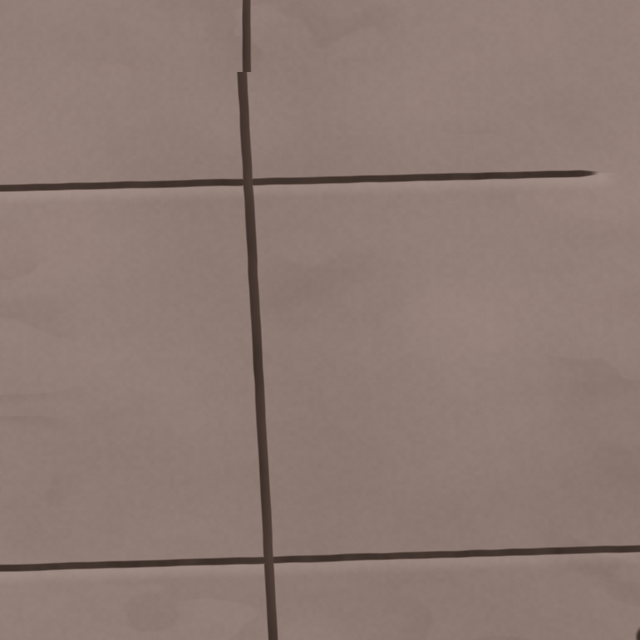
Give the GLSL for this texture, as a Shadertoy shader.

```glsl
// Large beige-grey stone tiles with thin, dark, slightly slanted joints.

const vec3 TILE_DARK   = vec3(0.540, 0.470, 0.440);
const vec3 TILE_LIGHT  = vec3(0.597, 0.518, 0.487);
const vec3 JOINT_DARK  = vec3(0.225, 0.175, 0.155);
const vec3 JOINT_LIGHT = vec3(0.300, 0.240, 0.210);

const int   ROW_JOINTS  = 2;       // horizontal joints in view
const float ROW_FIRST   = 0.112;   // height of the lowest joint at the left edge
const float ROW_PITCH   = 0.594;
const float ROW_SLOPE   = 0.031;
const float SLOPE_STEP  = -0.006;  // change of slope per row
const float ROW_END     = 0.932;   // where the upper joint fades out
const float ROW_HALF    = 0.0053;
const float COLUMN_X    = 0.427;   // vertical joint at the lower edge
const float COLUMN_LEAN = -0.055;
const float COLUMN_HALF = 0.0073;
const float BREAK_Y     = 0.888;   // the vertical joint jumps sideways here
const float BREAK_X     = 0.3855;
const float SOFTNESS    = 0.0018;
const float GRAIN       = 0.022;
const float VEIN        = 0.018;
const float RIM         = 0.045;

float hash(vec2 p) {
    return fract(sin(dot(p, vec2(127.1, 311.7))) * 43758.5453);
}

float noise(vec2 p) {
    vec2 i = floor(p), f = fract(p);
    f = f * f * (3.0 - 2.0 * f);
    return mix(mix(hash(i), hash(i + vec2(1, 0)), f.x),
               mix(hash(i + vec2(0, 1)), hash(i + vec2(1, 1)), f.x), f.y);
}

float fbm(vec2 p) {
    float sum = 0.0, amp = 0.5;
    for (int i = 0; i < 4; i++) {
        sum += amp * noise(p);
        p = mat2(1.6, 1.2, -1.2, 1.6) * p + 7.3;
        amp *= 0.5;
    }
    return sum / 0.9375;
}

// Coverage of a band with soft edges
float band(float d, float halfWidth, float blur) {
    return 1.0 - smoothstep(-blur, blur, abs(d) - halfWidth);
}

vec3 tileColor(vec2 uv) {
    // Broad cloudy tone, a little darker to the lower right
    float cloud = fbm(uv * vec2(2.5, 4.0) + 3.0);
    float tone = 0.5 + 1.3 * (cloud - 0.5) + 0.22 * (uv.y - uv.x);
    vec3 color = mix(TILE_DARK, TILE_LIGHT, clamp(tone, 0.0, 1.0));

    // Faint one-sided creases
    float field = fbm(uv * vec2(2.0, 4.5) + 17.0) * 5.0;
    float crease = fract(field);
    float fade = smoothstep(0.45, 0.75, noise(uv * 4.0 + 9.0));
    color -= VEIN * fade * smoothstep(0.0, 0.06, crease) * (1.0 - smoothstep(0.06, 0.6, crease));

    // Fine surface grain, coarse and tight
    float grain = 0.6 * noise(uv * 130.0) + 0.4 * noise(uv * 260.0 + 5.0);
    return color + GRAIN * (grain - 0.5);
}

void mainImage(out vec4 fragColor, in vec2 fragCoord) {
    vec2 uv = fragCoord / iResolution.xy;
    float blur = max(SOFTNESS, 0.75 / min(iResolution.x, iResolution.y));
    float wobble = 0.0012 * (noise(uv * 35.0) - 0.5);
    vec3 color = tileColor(uv);
    float joint = 0.0;

    // Horizontal joints with a pale rim along the lower side
    for (int i = 0; i < ROW_JOINTS; i++) {
        float row = float(i);
        float y = ROW_FIRST + row * ROW_PITCH + (ROW_SLOPE + row * SLOPE_STEP) * uv.x;
        float d = uv.y - y + wobble;
        float end = mix(2.0, ROW_END, row);
        float present = 1.0 - smoothstep(end - 0.012, end + 0.006, uv.x);
        float taper = 1.0 - 0.5 * smoothstep(end - 0.03, end, uv.x);
        joint = max(joint, present * band(d, ROW_HALF * taper, blur));
        float rim = smoothstep(-0.03, -0.008, d) * (1.0 - step(0.0, d));
        color += RIM * rim * (1.0 - smoothstep(end, end + 0.04, uv.x));
    }

    // Vertical joint, offset and upright above the break
    float above = step(BREAK_Y, uv.y);
    float x = mix(COLUMN_X + COLUMN_LEAN * uv.y, BREAK_X, above);
    float dx = uv.x - x + wobble;
    float width = COLUMN_HALF * mix(1.0, 0.85, above);
    float column = band(dx, width, blur);
    joint = max(joint, column);

    // Worn grout, paler on the right side of the vertical joint
    float wear = fbm(uv * vec2(40.0, 14.0));
    float lit = column * smoothstep(-width, width, dx);
    vec3 grout = mix(JOINT_DARK, JOINT_LIGHT, clamp(0.9 * wear + 0.5 * lit - 0.15, 0.0, 1.0));
    color = mix(color, grout, joint);

    // Dark nick in the lower right corner
    float nick = length((uv - vec2(1.003, 0.004)) * vec2(1.0, 0.6));
    color = mix(color, JOINT_DARK, 1.0 - smoothstep(0.005, 0.012, nick));

    fragColor = vec4(color, 1.0);
}
```
